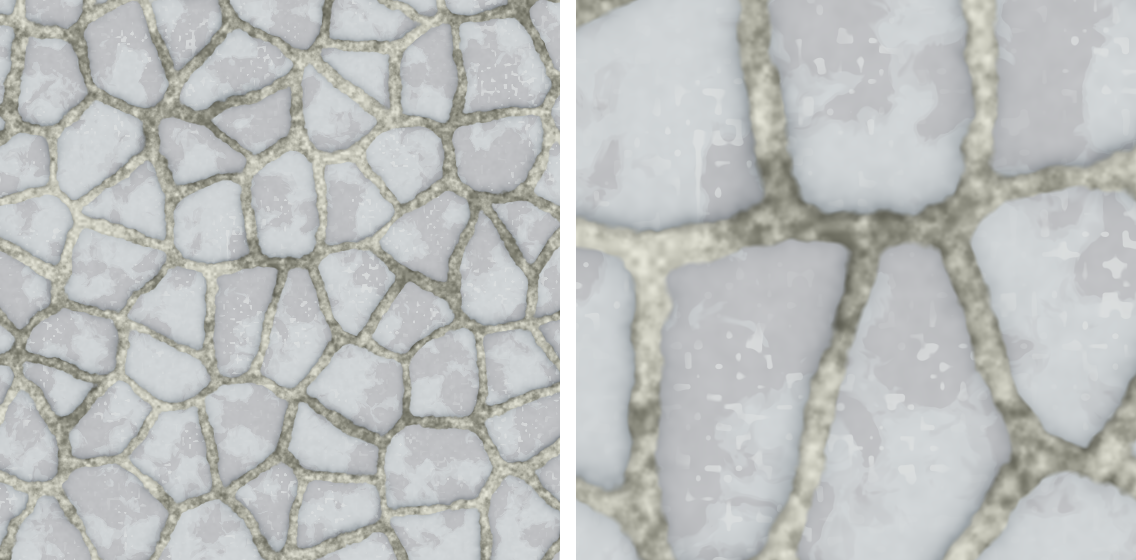
Left: the whole. Right: its middle third, enlarged.
Reproduce this texture procedurally as a Shadertoy shader.

```glsl
// Irregular flagstone paving: pale mottled stones set in grainy, sandy mortar.
// Voronoi borders are blended into rounded outlines, roughened with noise,
// then shaded with soft contact shadows, blotches and small white specks.

vec2 hash2(vec2 p) {
    vec3 q = fract(vec3(p.xyx) * vec3(0.1031, 0.1030, 0.0973));
    q += dot(q, q.yzx + 33.33);
    return fract((q.xx + q.yz) * q.zy);
}

float noise(vec2 p) {
    vec2 i = floor(p), f = fract(p);
    f = f * f * (3.0 - 2.0 * f);
    return mix(mix(hash2(i).x, hash2(i + vec2(1, 0)).x, f.x),
               mix(hash2(i + vec2(0, 1)).x, hash2(i + vec2(1, 1)).x, f.x), f.y);
}

float fbm(vec2 p, int octaves) {
    float sum = 0.0, total = 0.0, amp = 1.0;
    for (int i = 0; i < octaves; i++) {
        sum += amp * noise(p);
        total += amp;
        amp *= 0.55;
        p = mat2(1.6, 1.2, -1.2, 1.6) * p + 17.3;
    }
    return sum / total;
}

vec2 stoneCentre(vec2 cell) {
    return cell + 0.5 + 0.92 * (hash2(cell + 41.0) - 0.5);
}

// Returns the rounded distance to the border; also the outward direction and stone id.
float stoneBorder(vec2 p, out vec2 outward, out vec2 id) {
    vec2 base = floor(p);
    float nearest = 1e3;
    for (int y = -2; y <= 2; y++)
    for (int x = -2; x <= 2; x++) {
        vec2 cell = base + vec2(x, y);
        float dist = length(stoneCentre(cell) - p);
        if (dist < nearest) { nearest = dist; id = cell; }
    }

    vec2 centre = stoneCentre(id);
    float sum = 0.0;
    float rounding = 0.035;
    outward = vec2(0.0);
    for (int y = -2; y <= 2; y++)
    for (int x = -2; x <= 2; x++) {
        if (x == 0 && y == 0) continue;
        vec2 other = stoneCentre(id + vec2(x, y));
        vec2 dir = normalize(other - centre);
        float weight = exp(-dot(0.5 * (centre + other) - p, dir) / rounding);
        sum += weight;
        outward += weight * dir;
    }
    outward /= sum;
    return -rounding * log(sum);
}

vec3 stoneColour(vec2 uv, vec2 id) {
    // Crisp-edged blotches over a per-stone tint
    vec2 bend = vec2(fbm(uv * 30.0, 3), fbm(uv * 30.0 + 60.0, 3)) - 0.5;
    vec2 q = uv + 0.035 * bend + hash2(id) * 9.0;
    float tint = hash2(id + 7.0).y - 0.5;
    float blotch = fbm(q * 19.0, 5) + 0.09 * tint;
    float pale = 0.65 * smoothstep(0.45, 0.49, blotch)
               + 0.35 * smoothstep(0.51, 0.56, blotch);
    vec3 colour = mix(vec3(0.75, 0.755, 0.765), vec3(0.815, 0.832, 0.84), pale);
    colour += 0.03 * (fbm(uv * 110.0, 2) - 0.5);

    // Clustered mineral specks
    float cluster = smoothstep(0.48, 0.7, fbm(uv * 14.0 + 30.0, 3));
    float specks = smoothstep(0.74, 0.86, noise(uv * 165.0));
    return mix(colour, vec3(0.87, 0.88, 0.88), specks * (0.15 + 0.6 * cluster));
}

vec3 mortarColour(vec2 uv) {
    float grain = fbm(uv * 95.0, 3);
    float stain = fbm(uv * 8.0 + 12.0, 3);
    float tone = smoothstep(0.26, 0.68, 0.45 * grain + 0.55 * stain);
    vec3 colour = mix(vec3(0.50, 0.50, 0.45), vec3(0.82, 0.82, 0.77), tone);
    return colour + 0.16 * (noise(uv * 190.0) - 0.5);
}

void mainImage(out vec4 fragColor, in vec2 fragCoord) {
    vec2 uv = fragCoord / iResolution.y;

    // Gently curved stone layout
    vec2 sway = vec2(fbm(uv * 13.0, 2), fbm(uv * 13.0 + 25.0, 2)) - 0.5;
    vec2 outward, id;
    float border = stoneBorder(uv * 7.3 + 0.16 * sway + 3.0, outward, id);

    // Ragged joint of varying width
    float joint = 0.045 + 0.04 * noise(uv * 10.0 + 5.0);
    float ragged = 0.065 * (fbm(uv * 60.0 + 8.0, 3) - 0.5);
    float inside = border - joint + ragged;

    // Soft shading towards the stone edge, deeper at the lower right
    float lean = dot(outward, vec2(0.45, -0.89));
    float depth = 0.19 + 0.10 * lean + 0.14 * (noise(uv * 12.0) - 0.5);
    float falloff = exp(-max(inside, 0.0) / 0.045);
    vec3 stone = stoneColour(uv, id);
    stone *= 1.0 - depth * falloff * vec3(1.08, 1.0, 0.94);

    // Mortar darkens where it meets the stones
    vec3 mortar = mortarColour(uv);
    float contact = smoothstep(-0.045, 0.0, inside);
    mortar *= 1.0 - contact * (0.11 + 0.09 * lean);

    vec3 colour = mix(mortar, stone, smoothstep(-0.012, 0.014, inside));
    fragColor = vec4(clamp(colour, 0.0, 1.0), 1.0);
}
```
